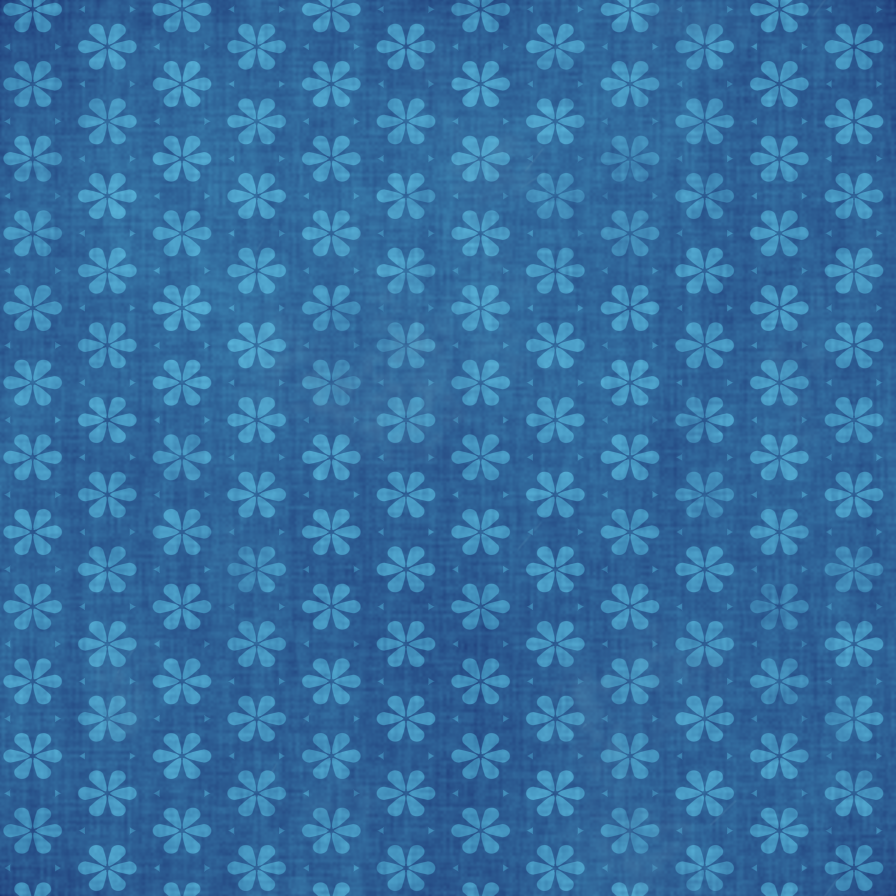
Reproduce this pattern procedurally as a Shadertoy shader.

```glsl
const float TAU = 6.2831853;

float hash(vec2 p) {
    vec3 q = fract(p.xyx * vec3(0.1031, 0.1030, 0.0973));
    q += dot(q, q.yzx + 33.33);
    return fract((q.x + q.y) * q.z);
}

// Value noise that wraps after a whole number of cells
float noise(vec2 uv, vec2 cells) {
    vec2 p = uv * cells, i = floor(p), f = fract(p);
    f = f * f * (3.0 - 2.0 * f);
    vec2 a = mod(i, cells), b = mod(i + 1.0, cells);
    return mix(mix(hash(a), hash(vec2(b.x, a.y)), f.x),
               mix(hash(vec2(a.x, b.y)), hash(b), f.x), f.y);
}

float fbm(vec2 uv, vec2 cells) {
    float sum = 0.0, amp = 0.5;
    for (int i = 0; i < 5; i++) {
        sum += amp * noise(uv, cells);
        cells *= 2.0;
        amp *= 0.5;
    }
    return sum / 0.97;
}

// Six teardrop petals, slightly wider than tall
float flower(vec2 p) {
    p.x /= 1.15;
    float sector = TAU / 6.0;
    float a = mod(atan(p.y, p.x) + 0.5 * sector, sector) - 0.5 * sector;
    vec2 q = length(p) * vec2(cos(a), sin(a));
    float h = clamp((q.x - 0.045) / 0.208, 0.0, 1.0);
    return length(q - vec2(0.045 + 0.208 * h, 0.0)) - mix(0.012, 0.088, pow(h, 0.65));
}

// Pair of small triangles pointing at the flower
float triangles(vec2 p) {
    vec2 q = vec2(abs(p.x) - 0.664, abs(p.y));
    return max(q.x - 0.035, dot(q + vec2(0.04, 0.0), vec2(-0.51, 0.86)));
}

// Faint broken diagonal scratches
float scratches(vec2 uv) {
    float sum = 0.0;
    for (float i = 0.0; i < 9.0; i++) {
        vec2 centre = vec2(hash(vec2(i, 3.0)), hash(vec2(i, 8.0)));
        float angle = mix(0.5, 1.1, hash(vec2(i, 15.0)));
        vec2 dir = vec2(cos(angle), sin(angle));
        vec2 q = fract(uv - centre + 0.5) - 0.5;
        float along = dot(q, dir), reach = mix(0.015, 0.05, hash(vec2(i, 21.0)));
        float off = length(q - dir * clamp(along, -reach, reach));
        sum += smoothstep(0.0022, 0.0, off);
    }
    return min(sum, 1.0) * smoothstep(0.35, 0.65, noise(uv, vec2(70.0)));
}

void mainImage(out vec4 fragColor, in vec2 fragCoord) {
    vec2 uv = fragCoord / iResolution.xy;
    float aa = 9.0 / iResolution.y;

    // Half-drop lattice: 6 columns by 12 rows, twice
    float petals = 0.0, marks = 0.0, fade = 0.0;
    for (float k = 0.0; k < 2.0; k++) {
        vec2 cell = (uv * 12.0 - vec2(0.4375 + k, 0.875 - 0.5 * k)) / vec2(2.0, 1.0) + 0.5;
        vec2 p = (fract(cell) - 0.5) * vec2(2.0, 1.0);
        float shape = smoothstep(aa, -aa, flower(p));
        petals = max(petals, shape);
        marks = max(marks, smoothstep(aa, -aa, triangles(p)));
        fade += shape * (hash(mod(floor(cell), vec2(6.0, 12.0)) + 40.0 * k) - 0.5);
    }

    // Woven threads and uneven dye
    float weave = noise(uv, vec2(36.0, 256.0)) + noise(uv, vec2(256.0, 36.0)) - 1.0;
    float grain = noise(uv, vec2(300.0)) - 0.5;
    float streaks = noise(uv, vec2(48.0, 4.0)) + noise(uv, vec2(110.0, 9.0)) - 1.0;
    float stain = fbm(uv, vec2(4.0)) - 0.5;
    float light = cos(TAU * (uv.y - 0.77)) + 0.4 * cos(TAU * (uv.x - 0.5));
    float tone = 0.47 + 0.17 * light + 0.9 * stain + 0.22 * streaks + 0.42 * weave + 0.3 * grain;

    // Cloth and print
    vec3 cloth = mix(vec3(0.155, 0.32, 0.54), vec3(0.21, 0.46, 0.65), tone);
    vec3 ink = mix(vec3(0.25, 0.55, 0.725), vec3(0.325, 0.665, 0.82), tone + 0.25 * fade);
    float worn = smoothstep(0.53, 0.75, fbm(uv + 0.37, vec2(7.0)));
    float cover = max(petals, 0.75 * marks) * (0.97 - 0.35 * worn + 0.12 * weave);
    vec3 col = mix(cloth, ink, clamp(cover, 0.0, 1.0));

    // Chalky rubbed patches and scratches
    float rub = smoothstep(0.56, 0.8, fbm(uv + 0.61, vec2(6.0))) * noise(uv, vec2(90.0));
    col = mix(col, vec3(0.36, 0.57, 0.71), 0.35 * rub + 0.2 * scratches(uv));

    fragColor = vec4(col, 1.0);
}
```
